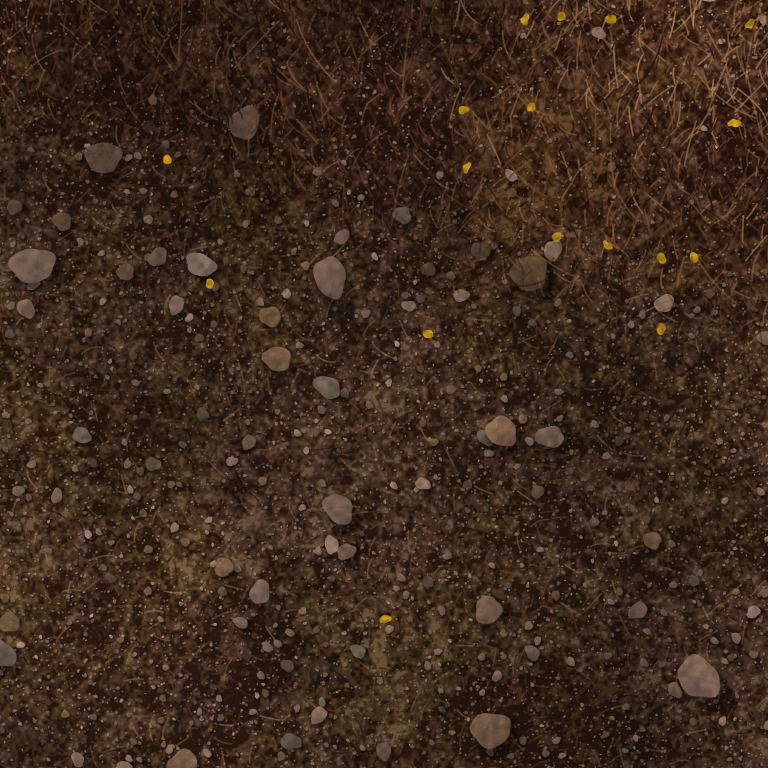
Give the GLSL for this texture, as a WebGL 1 fragment shader.

```glsl
precision highp float;
// Dry brown earth scattered with pebbles, grit, straw and small yellow flowers.
uniform vec2 u_resolution;

const vec3 SOIL_DARK = vec3(0.135, 0.078, 0.050);
const vec3 SOIL_MID = vec3(0.248, 0.172, 0.120);
const vec3 SOIL_LIGHT = vec3(0.390, 0.300, 0.230);
const vec3 STONE_PINK = vec3(0.525, 0.420, 0.360);
const vec3 STONE_TAN = vec3(0.510, 0.395, 0.290);
const vec3 STONE_GREY = vec3(0.445, 0.390, 0.340);
const vec3 STRAW = vec3(0.560, 0.420, 0.270);
const vec3 RUST = vec3(0.370, 0.235, 0.140);
const vec3 OLIVE = vec3(0.310, 0.260, 0.130);
const vec3 PETAL = vec3(0.780, 0.590, 0.050);
const float SOFTNESS = 0.0012;   // edge blur in canvas units
const float STONE_GRID = 7.5;    // cells across for the largest stones
const float STRAW_GRID = 13.0;   // cells across for the longest stems
const float FLOWER_GRID = 17.0;

vec3 hash3(vec2 p) {
  vec3 q = fract(p.xyx * vec3(0.1031, 0.1030, 0.0973));
  q += dot(q, q.yxz + 33.33);
  return fract((q.xxy + q.yzz) * q.zyx);
}

float noise(vec2 p) {
  vec2 i = floor(p), f = fract(p);
  f = f * f * (3.0 - 2.0 * f);
  vec2 e = vec2(1.0, 0.0);
  return mix(mix(hash3(i).x, hash3(i + e).x, f.x),
             mix(hash3(i + e.yx).x, hash3(i + 1.0).x, f.x), f.y);
}

float fbm(vec2 p) {
  float sum = 0.0, amp = 0.5;
  for (int i = 0; i < 3; i++) {
    sum += amp * noise(p);
    p = mat2(1.6, 1.2, -1.2, 1.6) * p + 17.3;
    amp *= 0.6;
  }
  return sum;   // averages about 0.49
}

vec2 turn(vec2 v, float a) {
  float c = cos(a), s = sin(a);
  return vec2(c * v.x + s * v.y, c * v.y - s * v.x);
}

float edgeBlur() {
  return max(SOFTNESS, 0.7 / u_resolution.x);
}

// Grass fills the top, reaching lower on the right.
float grassiness(vec2 p) {
  return smoothstep(-0.14, 0.16, p.y - 0.82 + 0.25 * p.x);
}

// Pale dry grass in the upper right corner.
float dryness(vec2 p) {
  return smoothstep(0.5, 0.08, distance(p, vec2(1.0, 1.02)));
}

// Rounded stones with lit tops and a soft shadow.
vec3 addStones(vec3 col, vec2 p, float n, float seed, float chance) {
  vec2 q = p * n, cell = floor(q);
  float aa = edgeBlur() * n;
  float thinning = mix(0.9, 0.35, step(50.0, n));
  for (int j = -1; j <= 1; j++)
  for (int i = -1; i <= 1; i++) {
    vec2 c = cell + vec2(float(i), float(j));
    vec3 h = hash3(c + seed), k = hash3(c + seed + 57.7);
    vec2 center = c + h.xy;
    if (h.z > chance * (1.0 - thinning * grassiness(center / n))) continue;
    vec2 v = q - center, d = turn(v, k.x * 6.283);
    d.y *= 1.05 + 0.45 * k.y;
    float a = atan(d.y, d.x);
    float radius = mix(0.12, 0.23, k.z);
    radius *= 1.0 + 0.07 * sin(3.0 * a + h.x * 20.0) + 0.04 * sin(5.0 * a + h.y * 20.0);
    float dist = length(d) - radius;
    float shadow = 1.0 - smoothstep(-0.03, 0.08, dist - dot(v, vec2(0.2, -0.3)));
    col *= 1.0 - 0.4 * shadow;
    vec3 stone = mix(mix(STONE_TAN, STONE_PINK, smoothstep(0.1, 0.5, k.y)),
                     STONE_GREY, smoothstep(0.6, 0.9, k.x));
    stone *= 0.78 + 0.4 * h.x + 0.5 * dot(v, vec2(-0.4, 0.8));
    stone *= 0.84 + 0.32 * noise(p * 130.0 + seed);
    col = mix(col, stone, (1.0 - smoothstep(-aa, aa, dist)) * (0.65 + 0.33 * k.y));
  }
  return col;
}

// Thin curved stems; upright ones are more common where grass grows.
vec3 addStems(vec3 col, vec2 p, float n, float seed, float strength) {
  vec2 q = p * n, cell = floor(q);
  float aa = edgeBlur() * n, grass = grassiness(p), dry = dryness(p);
  for (int j = -1; j <= 1; j++)
  for (int i = -1; i <= 1; i++) {
    vec2 c = cell + vec2(float(i), float(j));
    vec3 h = hash3(c + seed), k = hash3(c + seed + 91.3);
    float lean = (k.x - 0.5) * mix(3.14, 2.0, grass);
    vec2 d = turn(q - c - h.xy, 1.571 + lean);
    d.y += (k.y - 0.5) * 0.7 * d.x * d.x;
    float dist = length(vec2(max(abs(d.x) - 0.2 - 0.5 * h.z, 0.0), d.y));
    float cover = 1.0 - smoothstep(0.0, aa + 0.0009 * n, dist);
    vec3 stem = mix(mix(OLIVE, RUST, smoothstep(0.1, 0.6, k.z + 0.3 * grass)),
                    STRAW, smoothstep(0.55, 1.0, h.z + 0.35 * dry));
    stem = mix(stem, SOIL_DARK * 0.8, step(k.y, 0.42 - 0.25 * dry));
    col = mix(col, stem, cover * strength * (0.4 + 0.6 * k.z));
  }
  return col;
}

// Small ragged blossoms, gathered in loose clumps.
vec3 addFlowers(vec3 col, vec2 p) {
  vec2 q = p * FLOWER_GRID, cell = floor(q);
  vec3 h = hash3(cell + 211.0);
  vec2 d = turn(q - cell - 0.25 - 0.5 * h.xy, h.x * 6.0);
  float aa = edgeBlur() * FLOWER_GRID;
  float dist = length(d * vec2(1.0, 1.3)) - 0.07 - 0.09 * noise(p * 150.0);
  float clump = smoothstep(0.4, 0.65, noise(cell * 0.35 + 5.0));
  float present = step(h.z, 0.01 + 0.3 * clump * grassiness(cell / FLOWER_GRID + 0.06));
  vec3 petal = PETAL * (0.65 + 0.5 * noise(p * 190.0));
  return mix(col, petal, present * (1.0 - smoothstep(-aa, aa, dist)));
}

void main() {
  vec2 p = gl_FragCoord.xy / u_resolution;
  float patches = fbm(p * 6.0 + 3.0) - 0.49;
  float grass = grassiness(p + 0.25 * patches);

  // Soil: broad patches plus fine crumbs
  float crumbs = fbm(p * 60.0) - 0.49 + 0.55 * (noise(p * 170.0) - 0.5) + 0.4 * (noise(p * 270.0) - 0.5);
  float tone = 0.47 + 0.6 * patches + 0.85 * crumbs;
  vec3 col = mix(SOIL_DARK, SOIL_MID, smoothstep(0.22, 0.56, tone));
  col = mix(col, SOIL_LIGHT, smoothstep(0.54, 0.9, tone));
  col *= mix(vec3(1.0), vec3(1.0, 1.03, 0.86), smoothstep(0.42, 0.65, fbm(p * 9.0 + 40.0)));
  col *= mix(vec3(1.0), vec3(0.93, 0.82, 0.74), grass);

  // Grit and litter below the stones
  col = addStones(col, p, 125.0, 13.0, 0.5);
  col = addStems(col, p, 52.0, 31.0, 0.65);

  // Pebbles from small to large
  float n = STONE_GRID * 10.0;
  for (int i = 0; i < 4; i++) {
    col = addStones(col, p, n, 100.0 + 23.0 * float(i), 0.38 - 0.05 * float(i));
    n *= 0.464;
  }

  // Grass stems, fine to long
  n = STRAW_GRID * 4.0;
  for (int i = 0; i < 4; i++) {
    col = addStems(col, p, n, 300.0 + 37.0 * float(i), 0.1 + 0.8 * grass);
    n *= 0.64;
  }

  // Uneven light over the whole ground
  col *= 1.0 + 0.8 * (fbm(p * 4.0 + 71.0) - 0.49) + 0.22 * dryness(p) - 0.1 * grass;
  col = addFlowers(col, p);
  gl_FragColor = vec4(col, 1.0);
}
```
